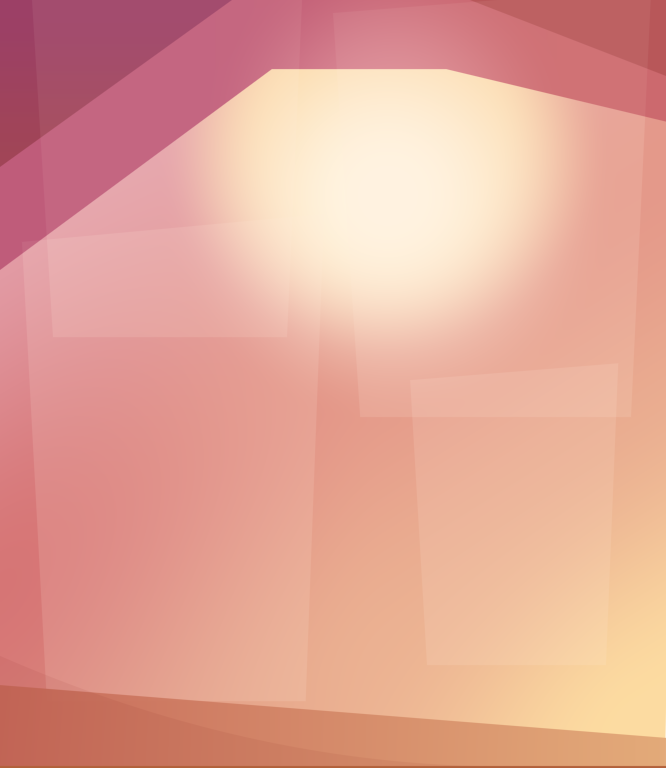
This background is drawn by a Shadertoy shader. Its source:

```glsl
// Warm abstract backdrop: a diagonal blush gradient under an angular roof,
// a soft cream glow, four translucent tapered panels and a sloping ground.
// Shapes are half-planes and convex quads in units of the canvas height.

const vec3 CREAM = vec3(1.0, 0.955, 0.88);
const vec3 AMBER = vec3(0.99, 0.86, 0.63);
const vec3 PANEL_TINT = vec3(1.0, 0.92, 0.86);

// Signed distance to the line a-b, positive on its left.
float leftOf(vec2 p, vec2 a, vec2 b) {
    vec2 d = normalize(b - a);
    return d.x * (p.y - a.y) - d.y * (p.x - a.x);
}

// Convex quad, corners counterclockwise, positive inside.
float quad(vec2 p, vec2 a, vec2 b, vec2 c, vec2 d) {
    return min(min(leftOf(p, a, b), leftOf(p, b, c)),
               min(leftOf(p, c, d), leftOf(p, d, a)));
}

// Antialiased coverage of a signed distance.
float cover(float dist) {
    float px = 0.75 / iResolution.y;
    return smoothstep(-px, px, dist);
}

// Soft disc, full inside r0 and gone at r1.
float glow(vec2 p, vec2 centre, float r0, float r1) {
    return 1.0 - smoothstep(r0, r1, length(p - centre));
}

// Three-part diagonal gradient, redder along the left side.
vec3 wallColor(vec2 p) {
    float t = 0.53 * p.x + 0.85 * (1.0 - p.y);
    float across = smoothstep(0.0, 0.5, p.x);
    vec3 rose = vec3(0.89, 0.62, 0.66);
    vec3 coral = mix(vec3(0.84, 0.46, 0.46), vec3(0.895, 0.60, 0.54), across);
    vec3 peach = mix(vec3(0.86, 0.56, 0.49), vec3(0.92, 0.69, 0.57), across);
    vec3 c = mix(rose, coral, smoothstep(0.22, 0.65, t));
    c = mix(c, peach, smoothstep(0.65, 0.98, t));
    return mix(c, AMBER, smoothstep(0.90, 1.23, t) * smoothstep(0.35, 0.82, p.x));
}

// Roof bands with darker corners and a pink halo.
vec3 roofColor(vec2 p) {
    vec3 c = mix(vec3(0.75, 0.36, 0.48), vec3(0.80, 0.41, 0.43),
                 smoothstep(0.2, 0.75, p.x));
    c = mix(c, vec3(0.93, 0.68, 0.70), 0.55 * glow(p, vec2(0.505, 0.83), 0.04, 0.24));
    vec3 plum = mix(vec3(0.63, 0.27, 0.34), vec3(0.61, 0.25, 0.40),
                    smoothstep(0.78, 1.0, p.y));
    c = mix(c, plum, cover(leftOf(p, vec2(0.0, 0.7826), vec2(0.302, 1.0))));
    return mix(c, vec3(0.72, 0.34, 0.35),
               cover(leftOf(p, vec2(0.870, 0.900), vec2(0.612, 1.0)) * -1.0));
}

vec3 addPanel(vec3 c, float dist, float alpha) {
    return mix(c, PANEL_TINT, alpha * cover(dist));
}

void mainImage(out vec4 fragColor, in vec2 fragCoord) {
    vec2 p = fragCoord / iResolution.y;
    float aspect = iResolution.x / iResolution.y;

    // Glowing wall
    vec3 wall = wallColor(p);
    wall = mix(wall, AMBER, 0.9 * glow(p, vec2(0.50, 0.83), 0.14, 0.30));
    wall = mix(wall, CREAM, glow(p, vec2(0.505, 0.745), 0.03, 0.30));

    // Roof outline
    vec2 ridgeL = vec2(0.354, 0.910);
    vec2 ridgeR = vec2(0.581, 0.910);
    float below = -max(leftOf(p, ridgeL, ridgeR),
                   max(leftOf(p, vec2(0.0, 0.6484), ridgeL),
                       leftOf(p, ridgeR, vec2(0.870, 0.841))));
    float inWall = cover(below);
    vec3 col = mix(roofColor(p), wall, inWall);

    // Translucent panels
    float alpha = mix(0.07, 0.14, inWall);
    col = addPanel(col, quad(p, vec2(0.069, 0.561), vec2(0.3737, 0.561),
                                vec2(0.3945, 1.026), vec2(0.040, 1.026)), alpha);
    col = addPanel(col, quad(p, vec2(0.061, 0.087), vec2(0.398, 0.087),
                                vec2(0.422, 0.7214), vec2(0.0286, 0.685)), alpha);
    col = addPanel(col, quad(p, vec2(0.469, 0.457), vec2(0.8216, 0.457),
                                vec2(0.848, 1.016), vec2(0.4336, 0.983)), alpha);
    col = addPanel(col, quad(p, vec2(0.556, 0.134), vec2(0.789, 0.134),
                                vec2(0.805, 0.527), vec2(0.534, 0.505)), alpha);

    // Bright sliver on the right edge
    col = mix(col, CREAM, cover(leftOf(p, vec2(0.870, 0.167), vec2(0.865, 0.0))));

    // Sloping ground, then a curved shade across it
    vec3 ground = mix(vec3(0.775, 0.41, 0.345), vec3(0.88, 0.65, 0.46), p.x / aspect);
    float groundDist = -leftOf(p, vec2(0.0, 0.108), vec2(0.870, 0.039));
    col = mix(col, ground, 0.92 * cover(groundDist));
    float bend = max(1.0 - p.x / 0.66, 0.0);
    float curve = 0.002 + 0.144 * bend * bend;
    col = mix(col, col * vec3(0.97, 0.94, 0.94), cover(curve - p.y));

    // Thin base line
    col = mix(col, vec3(0.70, 0.38, 0.23), cover(0.0026 - p.y));
    fragColor = vec4(col, 1.0);
}
```
